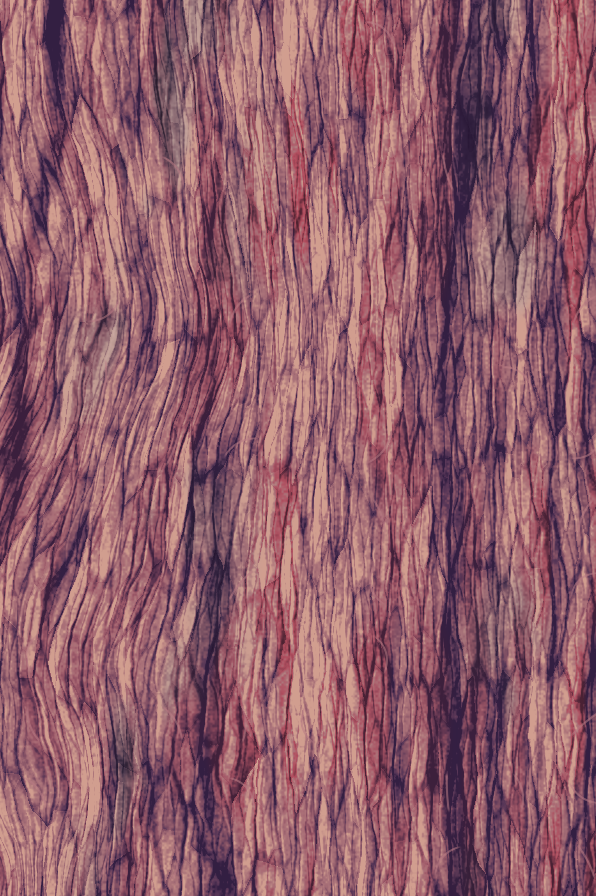
This texture is drawn by a Shadertoy shader. Its source:

```glsl
// Weathered red cedar bark: long flaking strips, deep furrows, moss and stray fibres.
#define FLAKE_SCALE vec2(50.0, 8.0)
#define SLIVER_SCALE vec2(115.0, 17.0)
#define FIBRE_SCALE vec2(230.0, 20.0)
#define MEANDER 0.055
#define RAGGED 0.008
#define RELIEF 0.55
#define BASE_TONE 0.68
#define GRAIN 0.22
#define RED_AMOUNT 0.85
#define MOSS_AMOUNT 0.5

const vec3 SHADOW = vec3(0.20, 0.12, 0.26);
const vec3 PLUM   = vec3(0.34, 0.21, 0.34);
const vec3 MAUVE  = vec3(0.51, 0.31, 0.39);
const vec3 ROSE   = vec3(0.66, 0.44, 0.47);
const vec3 TAN    = vec3(0.82, 0.62, 0.56);
const vec3 RED    = vec3(0.70, 0.27, 0.33);
const vec3 MOSS   = vec3(0.42, 0.41, 0.43);

float hash(vec2 p) {
    vec3 q = fract(vec3(p.xyx) * 0.1031);
    q += dot(q, q.yzx + 33.33);
    return fract((q.x + q.y) * q.z);
}

float noise(vec2 p) {
    vec2 i = floor(p), f = fract(p);
    f = f * f * (3.0 - 2.0 * f);
    return mix(mix(hash(i), hash(i + vec2(1, 0)), f.x),
               mix(hash(i + vec2(0, 1)), hash(i + vec2(1, 1)), f.x), f.y);
}

float fbm(vec2 p) {
    float sum = 0.0, amp = 0.53;
    for (int i = 0; i < 4; i++) {
        sum += amp * noise(p);
        p = p * 2.03 + 17.3;
        amp *= 0.5;
    }
    return sum;
}

// Cellular pattern: x = gap to the nearest border, y = random value of the cell.
vec2 flakes(vec2 p) {
    vec2 cell = floor(p);
    float near = 9.0, second = 9.0, id = 0.0;
    for (int j = -1; j <= 1; j++)
    for (int i = -1; i <= 1; i++) {
        vec2 c = cell + vec2(i, j);
        float d = length(c + vec2(hash(c), hash(c + 57.0)) - p);
        if (d < near) { second = near; near = d; id = hash(c + 113.0); }
        else second = min(second, d);
    }
    return vec2(second - near, id);
}

// Surface height of the strips, with cracks between them.
float barkHeight(vec2 p) {
    p.x += RAGGED * (fbm(p * vec2(48.0, 24.0)) - 0.5);
    vec2 flake = flakes(p * FLAKE_SCALE);
    vec2 sliver = flakes(p * SLIVER_SCALE + 7.0);
    float h = 0.30 * (flake.y - 0.5) + 0.20 * (sliver.y - 0.5);
    h += 0.50 * (noise(p * vec2(95.0, 8.0)) - 0.5);
    h += 0.34 * (noise(p * FIBRE_SCALE) - 0.5);
    h -= 0.30 * (1.0 - smoothstep(0.0, 0.24, flake.x));
    h -= 0.16 * (1.0 - smoothstep(0.0, 0.28, sliver.x));
    return h;
}

float band(float x, float centre, float width) {
    float d = (x - centre) / width;
    return exp(-d * d);
}

// Thin curled fibres, at most one per grid cell.
float strayFibres(vec2 p) {
    vec2 g = p * 13.0, cell = floor(g), f = fract(g) - 0.5;
    float angle = 0.5 + 2.2 * hash(cell + 5.0);
    f = mat2(cos(angle), -sin(angle), sin(angle), cos(angle)) * f;
    float curve = f.y - (hash(cell + 9.0) - 0.5) * (3.0 * f.x * f.x - 0.25);
    float line = 1.0 - smoothstep(0.006, 0.024, abs(curve));
    return line * (1.0 - smoothstep(0.22, 0.30, abs(f.x))) * step(0.68, hash(cell));
}

vec3 barkColour(float t) {
    vec3 c = mix(SHADOW, PLUM, smoothstep(0.0, 0.22, t));
    c = mix(c, MAUVE, smoothstep(0.2, 0.46, t));
    c = mix(c, ROSE, smoothstep(0.42, 0.70, t));
    return mix(c, TAN, smoothstep(0.68, 1.0, t));
}

void mainImage(out vec4 fragColor, in vec2 fragCoord) {
    vec2 p = fragCoord / iResolution.y;
    float x = p.x / (iResolution.x / iResolution.y);

    // Strips wander, most of all on the gnarled left side.
    float gnarl = 1.0 - smoothstep(0.2, 0.5, x);
    vec2 q = p;
    q.x += MEANDER * (0.6 + 0.6 * gnarl) * (noise(p * vec2(4.0, 3.0) + 3.0) - 0.5);
    q.x += 0.018 * (0.5 + gnarl) * (noise(p * vec2(13.0, 8.0)) - 0.5);
    q.x -= 0.06 * gnarl * (p.y - 0.5);

    // Relief lit from one side.
    float h = barkHeight(q);
    float tone = BASE_TONE + h + RELIEF * (h - barkHeight(q - vec2(0.002, -0.001)));

    // Deep furrows and broad shaded columns.
    float wobble = x + 0.05 * (noise(p * vec2(5.0, 6.0) + 21.0) - 0.5);
    float furrow = band(wobble, 0.115 * p.y - 0.025, 0.018) * smoothstep(0.3, 0.5, p.y);
    furrow += 0.65 * band(wobble, 0.36, 0.030) * (1.0 - smoothstep(0.6, 0.95, p.y));
    furrow += 0.65 * band(wobble, 0.76, 0.022) + 0.5 * band(wobble, 1.0, 0.022);
    float columns = 0.15 * band(x, 0.5, 0.10) - 0.13 * band(x, 0.79, 0.09);
    tone += columns - 0.5 * furrow + 0.34 * (fbm(q * vec2(16.0, 3.0)) - 0.5);
    tone += GRAIN * (noise(p * 390.0) - 0.5) + 0.16 * (noise(p * 190.0 + 31.0) - 0.5);
    vec3 colour = barkColour(tone);

    // Fresh red wood shows where strips have peeled away.
    float redZone = 0.25 + 0.65 * band(x, 0.52, 0.13) + 0.55 * band(x, 0.95, 0.06);
    float peeled = smoothstep(0.46, 0.70, noise(q * vec2(48.0, 5.0) + 40.0));
    peeled *= 1.0 - smoothstep(0.50, 0.80, tone);
    vec3 redWood = RED * mix(0.50, 1.08, smoothstep(0.05, 0.6, tone));
    colour = mix(colour, redWood, RED_AMOUNT * min(redZone, 1.0) * peeled);

    // Grey-green moss in patches.
    float mossZone = band(x, 0.26, 0.13) + 0.7 * band(x, 0.86, 0.08);
    float moss = mossZone * smoothstep(0.48, 0.72, fbm(q * vec2(17.0, 7.0) + 60.0));
    colour = mix(colour, MOSS * (0.45 + 0.95 * tone), MOSS_AMOUNT * moss);

    colour = mix(colour, ROSE * 1.1, 0.55 * strayFibres(p));
    fragColor = vec4(clamp(colour, 0.0, 1.0), 1.0);
}
```
